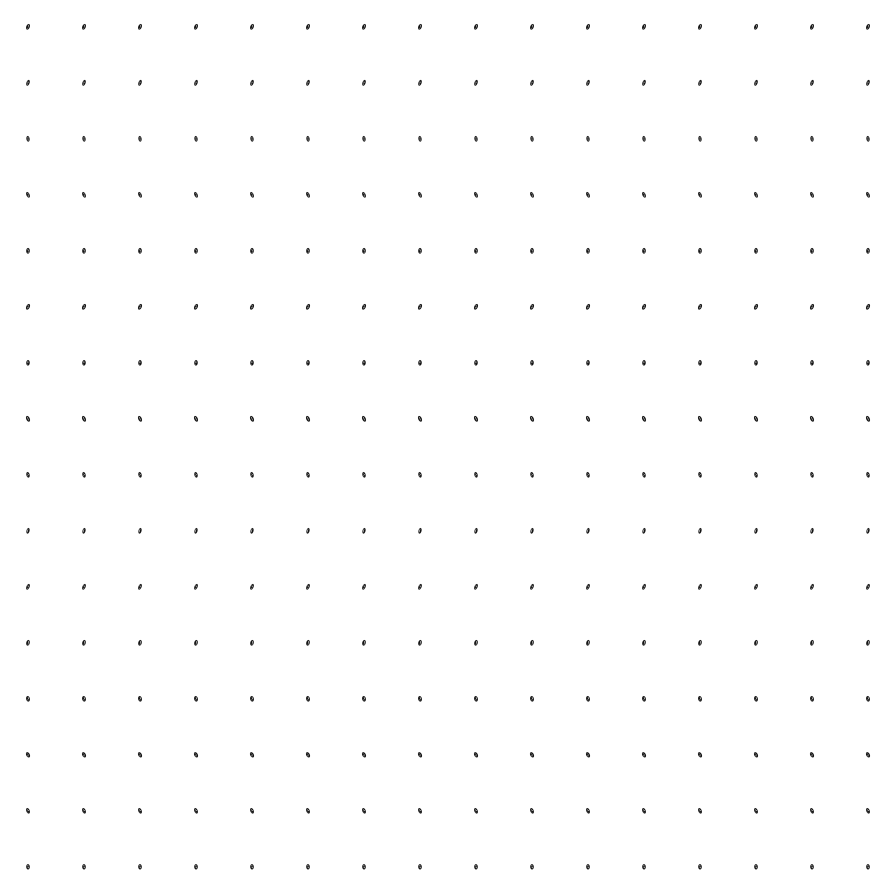
This pattern is drawn by a WebGL 1 fragment shader. Its source:

```glsl
precision highp float;
// Sparse grid of tiny dark tilted ovals on white, one at each cell centre.
// Every row shares one lean, size and set of pale flecks; the lean swings
// smoothly from row to row and wraps, and edges are supersampled.

#define CELLS 16.0
#define HALF_SIZE vec2(0.031, 0.050)
#define LIFT 0.021
#define LEAN 0.30
#define SIZE_VARIATION 0.12
#define RIM 0.011
#define FLECK_RADIUS 0.009
#define FLECK_STRENGTH 0.75
#define INK vec3(0.07)
#define PAPER vec3(1.0)
#define TAU 6.2831853

uniform vec2 u_resolution;

float hash(vec2 p) {
  vec3 q = fract(vec3(p.xyx) * 0.1031);
  q += dot(q, q.yzx + 33.33);
  return fract((q.x + q.y) * q.z);
}

// Lean of a row, counted from the top; periodic over the whole grid.
float rowLean(float row) {
  float t = (row - 0.5) / CELLS;
  float bend = sin(0.5 * TAU * t);
  return LEAN * cos(TAU * (3.0 * t + 0.26 * bend * bend));
}

// Approximate signed distance to an axis-aligned ellipse.
float ellipseDistance(vec2 p, vec2 r) {
  return (length(p / r) - 1.0) * min(r.x, r.y);
}

// Ink coverage at a point given in cell units.
float markInk(vec2 grid, float blur) {
  float row = mod(CELLS - 1.0 - floor(grid.y), CELLS);
  vec2 p = fract(grid) - vec2(0.5, 0.5 + LIFT);
  p.x -= rowLean(row) * p.y;

  vec2 size = HALF_SIZE;
  size.x *= 1.0 + SIZE_VARIATION * (2.0 * hash(vec2(row, 3.0)) - 1.0);
  size.y *= 1.0 + SIZE_VARIATION * (hash(vec2(row, 7.0)) - 0.5);
  float body = ellipseDistance(p, size);
  float ink = 1.0 - smoothstep(-blur, blur, body);

  // Pale flecks inside the rim, stacked down the mark.
  float fleck = 0.0;
  for (int i = 0; i < 3; i++) {
    float k = float(i);
    vec2 jitter = vec2(hash(vec2(row, k + 11.0)), hash(vec2(row, k + 23.0))) - 0.5;
    vec2 centre = vec2(0.025, 0.012) * jitter + vec2(0.0, 0.022 * (1.0 - k));
    float d = length(p - centre) - FLECK_RADIUS;
    d = max(d, body + RIM);
    fleck = max(fleck, 1.0 - smoothstep(-blur, blur, d));
  }
  return ink * (1.0 - FLECK_STRENGTH * fleck);
}

void main() {
  vec2 pixel = CELLS / u_resolution;
  float blur = 0.17 * max(pixel.x, pixel.y);
  float ink = 0.0;

  // Average a 4 by 4 grid of samples inside the pixel.
  for (int j = 0; j < 4; j++) {
    for (int i = 0; i < 4; i++) {
      vec2 offset = (vec2(float(i), float(j)) + 0.5) / 4.0 - 0.5;
      ink += markInk((gl_FragCoord.xy + offset) * pixel, blur);
    }
  }
  gl_FragColor = vec4(mix(PAPER, INK, ink / 16.0), 1.0);
}
```
